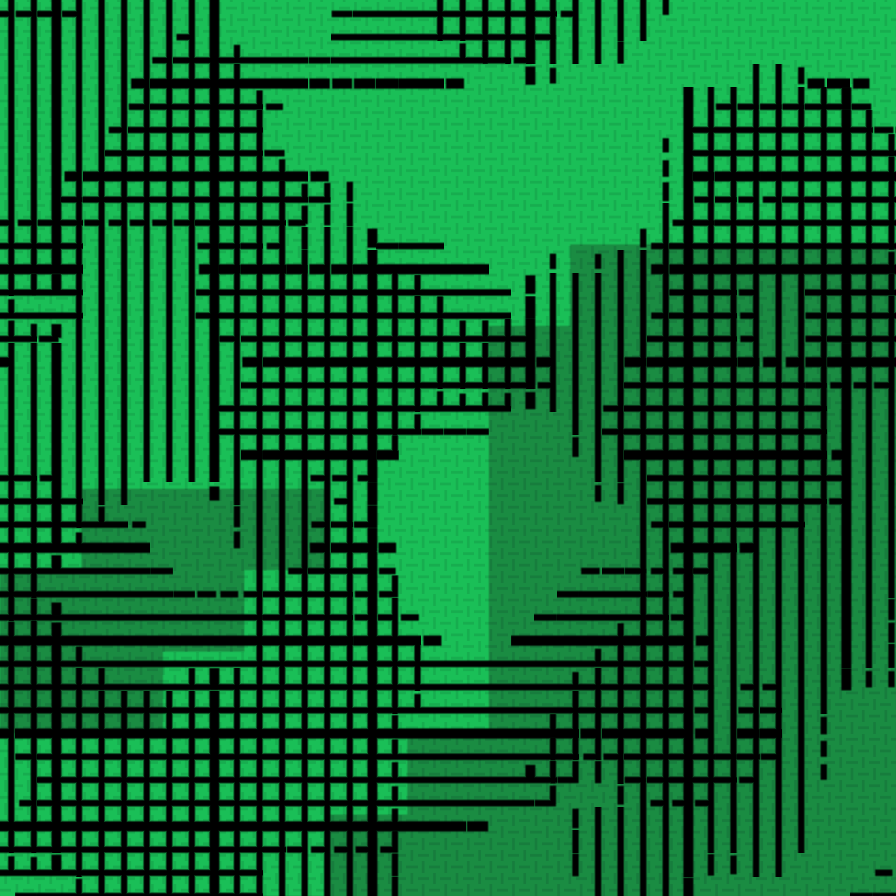
A Shadertoy shader for this pattern:

```glsl
const vec2 LATTICE = vec2(39.7, 38.6); // columns and rows of black lines

float hash(vec2 p) {
    vec3 q = fract(vec3(p.xyx) * 0.1031);
    q += dot(q, q.yzx + 33.33);
    return fract((q.x + q.y) * q.z);
}

float valueNoise(vec2 p) {
    vec2 cell = floor(p), f = fract(p);
    f = f * f * (3.0 - 2.0 * f);
    return mix(mix(hash(cell), hash(cell + vec2(1, 0)), f.x),
               mix(hash(cell + vec2(0, 1)), hash(cell + vec2(1, 1)), f.x), f.y);
}

// Local line density: a field per direction plus a shared one
float density(vec2 p, float seed) {
    float own = 0.75 * valueNoise(p * 6.0 + seed) + 0.25 * valueNoise(p * 15.0 + seed + 40.0);
    float shared = valueNoise(p * 5.0 + 91.0);
    return mix(own, shared, 0.35) - 0.1 * (p.x - p.y);
}

// One set of parallel lines, cut into lattice segments.
// across: cell coordinate over the lines, along: cell coordinate on them
float lineSegment(float across, float along, float thick, float strength, float blur) {
    float halfWidth = 0.14 + 0.08 * thick;
    float halfLength = strength > 0.0 ? min(0.3 + 7.0 * strength, 0.7) : -1.0;
    float body = 1.0 - smoothstep(halfWidth - blur, halfWidth + blur, abs(fract(across) - 0.5));
    float ends = 1.0 - smoothstep(halfLength - blur, halfLength + blur, abs(fract(along) - 0.5));
    return body * ends;
}

// Dark blocks gather towards the lower right
float darkBlock(vec2 block) {
    vec2 p = (block + 0.5) / 11.0;
    float score = 0.9 * (p.x - p.y) + 1.3 * (valueNoise(block * 0.45 + 17.0) - 0.5);
    return step(0.13, score);
}

float darkGround(vec2 uv, float blur) {
    vec2 q = uv * 11.0 - 0.5, block = floor(q);
    vec2 w = smoothstep(0.5 - blur, 0.5 + blur, fract(q));
    return mix(mix(darkBlock(block), darkBlock(block + vec2(1, 0)), w.x),
               mix(darkBlock(block + vec2(0, 1)), darkBlock(block + vec2(1, 1)), w.x), w.y);
}

// Faint woven threads at half the line pitch
float weave(vec2 g, float blur) {
    vec2 q = g * 2.0, d = abs(fract(q) - 0.5);
    float parity = mod(floor(q.x) + floor(q.y), 2.0);
    return 1.0 - smoothstep(0.12 - blur, 0.12 + blur, mix(d.x, d.y, parity));
}

void mainImage(out vec4 fragColor, in vec2 fragCoord) {
    vec2 uv = fragCoord / iResolution.xy;
    float soft = max(1.0 / iResolution.y, 0.0016);
    float blur = soft * 39.0;
    vec2 g = uv * LATTICE + vec2(0.0, 0.5);

    // Green ground
    float dark = darkGround(uv, soft * 11.0);
    vec3 plain = mix(vec3(0.10, 0.75, 0.34), vec3(0.10, 0.55, 0.26), dark);
    vec3 thread = mix(vec3(0.09, 0.68, 0.31), vec3(0.09, 0.49, 0.24), dark);
    vec3 color = mix(plain, thread, weave(g, blur));

    // Segments run from crossing to crossing, covering the lower right corners
    vec2 span = g + vec2(0.34, -0.34);
    vec2 line = floor(g), part = floor(span);
    vec2 onColumn = vec2(line.x + 0.5, part.y + 0.84) / LATTICE;
    vec2 onRow = vec2(part.x + 0.16, line.y + 0.5) / LATTICE;

    // Every seventh column and fourth row is heavier
    float heavyColumn = float(int(line.x) % 7 == 2);
    float heavyRow = float(int(line.y) % 4 == 3);
    float columns = lineSegment(g.x, span.y, heavyColumn, density(onColumn, 3.0) - 0.45, blur);
    float rows = lineSegment(g.y, span.x, heavyRow, density(onRow, 58.0) - 0.45, blur);

    color *= 1.0 - max(columns, rows);
    fragColor = vec4(color, 1.0);
}
```
